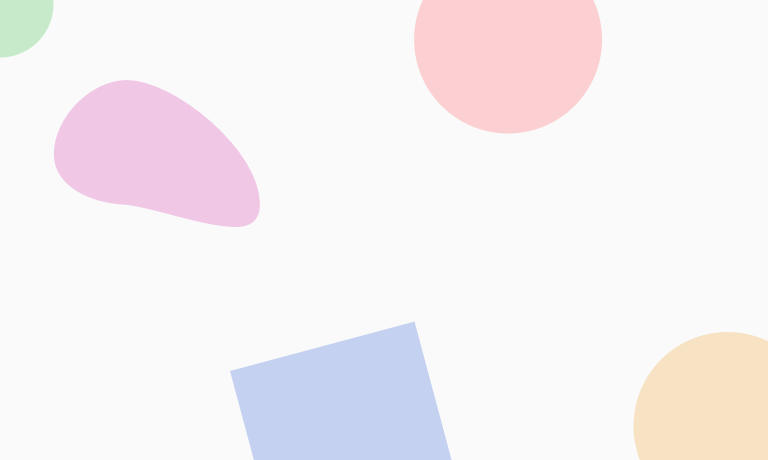
This background is drawn by a WebGL 1 fragment shader. Its source:

```glsl
precision highp float;
// Flat pastel shapes on a near-white ground: three discs, a tilted square
// and a smooth blob. Each is a signed distance, blended with a soft edge;
// the blob is a closed chain of cubic curves. Lengths are canvas heights.

uniform vec2 u_resolution;

#define GROUND vec3(0.98)
#define GREEN  vec3(0.780, 0.922, 0.792)
#define ROSE   vec3(0.988, 0.816, 0.824)
#define SAND   vec3(0.970, 0.885, 0.765)
#define BLUE   vec3(0.768, 0.819, 0.941)
#define ORCHID vec3(0.940, 0.780, 0.895)
#define DISC_RADIUS 0.2043
#define SQUARE_HALF 0.2076
#define SQUARE_TILT 0.2618
#define CURVE_STEPS 16

float disc(vec2 p, vec2 center, float radius) {
  return length(p - center) - radius;
}

float tiltedSquare(vec2 p, vec2 center, float halfSide, float angle) {
  float c = cos(angle), s = sin(angle);
  p -= center;
  vec2 q = abs(vec2(c * p.x + s * p.y, c * p.y - s * p.x)) - halfSide;
  return length(max(q, 0.0)) + min(max(q.x, q.y), 0.0);
}

vec2 cubic(vec2 a, vec2 b, vec2 c, vec2 d, float t) {
  vec2 ab = mix(a, b, t), bc = mix(b, c, t), cd = mix(c, d, t);
  return mix(mix(ab, bc, t), mix(bc, cd, t), t);
}

// Updates the nearest squared distance (x) and the inside/outside sign (y).
void traceCurve(vec2 p, vec2 a, vec2 b, vec2 c, vec2 d, inout vec2 field) {
  vec2 start = a;
  for (int i = 1; i <= CURVE_STEPS; i++) {
    vec2 end = cubic(a, b, c, d, float(i) / float(CURVE_STEPS));
    vec2 edge = end - start, w = p - start;
    vec2 gap = w - edge * clamp(dot(w, edge) / dot(edge, edge), 0.0, 1.0);
    field.x = min(field.x, dot(gap, gap));
    // Flip the sign at each crossing of a ray towards +x.
    if ((start.y > p.y) != (end.y > p.y) &&
        w.x < edge.x * w.y / edge.y) field.y = -field.y;
    start = end;
  }
}

float blob(vec2 p) {
  vec2 left = vec2(0.117, 0.665), top = vec2(0.276, 0.826);
  vec2 right = vec2(0.565, 0.5565), bottom = vec2(0.513, 0.5065);
  vec2 waist = vec2(0.265, 0.5555);
  vec2 field = vec2(10.0, 1.0);
  traceCurve(p, left, vec2(0.117, 0.743), vec2(0.196, 0.826), top, field);
  traceCurve(p, top, vec2(0.378, 0.826), vec2(0.565, 0.674), right, field);
  traceCurve(p, right, vec2(0.565, 0.524), vec2(0.548, 0.5065), bottom, field);
  traceCurve(p, bottom, vec2(0.441, 0.5065), vec2(0.326, 0.552), waist, field);
  traceCurve(p, waist, vec2(0.204, 0.559), vec2(0.117, 0.591), left, field);
  return field.y * sqrt(field.x);
}

// Lays a colour over the ground, smoothed across one pixel at the edge.
vec3 paint(vec3 under, vec3 color, float dist) {
  return mix(under, color, clamp(0.5 - dist * u_resolution.y, 0.0, 1.0));
}

void main() {
  vec2 p = gl_FragCoord.xy / u_resolution.y;
  vec3 color = GROUND;

  // Discs cut by the canvas border
  color = paint(color, GREEN, disc(p, vec2(0.0, 0.9913), 0.1163));
  color = paint(color, ROSE, disc(p, vec2(1.1045, 0.9141), DISC_RADIUS));
  color = paint(color, SAND, disc(p, vec2(1.5815, 0.0739), DISC_RADIUS));

  // Square and blob
  color = paint(color, BLUE,
                tiltedSquare(p, vec2(0.7543, 0.0467), SQUARE_HALF, SQUARE_TILT));
  color = paint(color, ORCHID, blob(p));

  gl_FragColor = vec4(color, 1.0);
}
```
